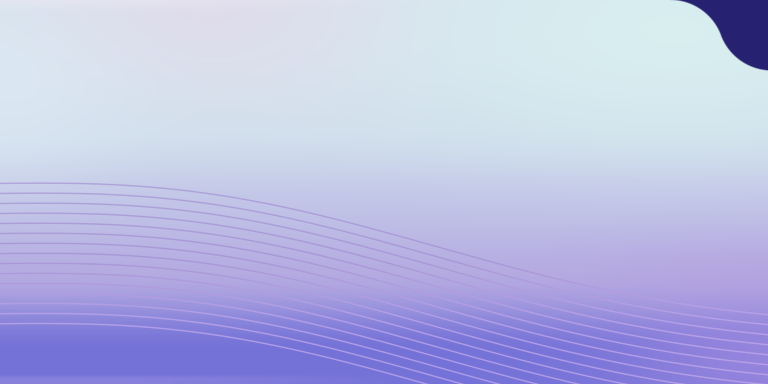
Give the GLSL for this background, as a WebGL 1 fragment shader.

```glsl
precision highp float;

uniform vec2 u_resolution;

const vec3 MIST = vec3(0.835, 0.900, 0.935);
const vec3 ICE = vec3(0.815, 0.875, 0.925);
const vec3 LAVENDER = vec3(0.755, 0.765, 0.905);
const vec3 LILAC = vec3(0.700, 0.660, 0.880);
const vec3 BLUE = vec3(0.455, 0.445, 0.845);
const vec3 VIOLET = vec3(0.620, 0.540, 0.870);
const vec3 BLUSH = vec3(0.880, 0.855, 0.920);
const vec3 MINT = vec3(0.850, 0.940, 0.940);
const vec3 NAVY = vec3(0.150, 0.130, 0.440);
const vec3 LINE_HIGH = vec3(0.620, 0.530, 0.810);
const vec3 LINE_LOW = vec3(0.760, 0.660, 0.920);

const float LINE_GAP = 0.0261;
const float LAST_LINE = 14.0;

// Soft elliptical falloff: 1 at the centre, 0 far away
float glow(vec2 p, vec2 center, vec2 size) {
  vec2 d = (p - center) / size;
  return exp(-dot(d, d));
}

// Vertical blend from violet-blue at the bottom to pale mist at the top
vec3 skyGradient(float y) {
  vec3 color = mix(BLUE, LILAC, smoothstep(0.08, 0.29, y));
  color = mix(color, LAVENDER, smoothstep(0.24, 0.50, y));
  color = mix(color, ICE, smoothstep(0.44, 0.67, y));
  return mix(color, MIST, smoothstep(0.62, 0.90, y));
}

vec3 background(vec2 p) {
  vec3 color = skyGradient(p.y);
  color = mix(color, BLUSH, 0.85 * glow(p, vec2(0.55, 0.98), vec2(0.50, 0.24)));
  color = mix(color, MINT, 0.80 * glow(p, vec2(1.75, 0.92), vec2(0.60, 0.28)));
  color = mix(color, vec3(0.870, 0.915, 0.960), 0.6 * glow(p, vec2(0.0, 0.75), vec2(0.30, 0.22)));
  color = mix(color, LILAC + vec3(0.02, -0.01, 0.0), 0.6 * glow(p, vec2(2.0, 0.27), vec2(0.50, 0.11)));
  color = mix(color, VIOLET, 0.75 * glow(p, vec2(2.0, 0.06), vec2(0.38, 0.16)));
  // Pale bands along the top and the bottom left
  color = mix(color, vec3(0.920, 0.910, 0.950), 0.5 * smoothstep(0.965, 1.0, p.y) * smoothstep(1.3, 0.2, p.x));
  float bottomBand = smoothstep(0.028, 0.012, p.y) * smoothstep(1.2, 0.3, p.x);
  return mix(color, vec3(0.560, 0.530, 0.870), 0.7 * bottomBand);
}

// Height of the topmost wave line
float waveHeight(float x) {
  return 0.15 + 0.373 * exp(-pow(abs(x - 0.1) / 1.297, 2.4));
}

// Coverage of the stack of parallel wave lines
float waveLines(vec2 p, float halfWidth, float blur) {
  float depth = (waveHeight(p.x) - p.y) / LINE_GAP;
  float index = clamp(floor(depth + 0.5), 0.0, LAST_LINE);
  float dist = abs(depth - index) * LINE_GAP;
  return 1.0 - smoothstep(halfWidth - blur, halfWidth + blur, dist);
}

// Signed distance to the corner shape, an S-curve of two tangent arcs
float cornerShape(vec2 p, vec2 hollow, vec2 bulge, float radius) {
  vec2 axis = bulge - hollow;
  vec2 q = p - hollow;
  bool aboveAxis = axis.x * q.y - axis.y * q.x > 0.0;
  if (aboveAxis && q.x > 0.0) return radius - length(q);
  return length(p - bulge) - radius;
}

void main() {
  // Height spans 0 to 1, width spans 0 to 2
  vec2 p = gl_FragCoord.xy / u_resolution * vec2(2.0, 1.0);
  float pixel = 1.0 / u_resolution.y;

  vec3 color = background(p);

  // Lines turn from purple to pale pink as they descend
  vec3 lineColor = mix(LINE_LOW, LINE_HIGH, smoothstep(0.14, 0.36, p.y));
  float strength = mix(0.75, 0.6, smoothstep(0.1, 0.4, p.y));
  color = mix(color, lineColor, strength * waveLines(p, 0.0019, 0.7 * pixel));

  float corner = cornerShape(p, vec2(1.745, 0.859), vec2(2.010, 0.958), 0.1415);
  color = mix(color, NAVY, 1.0 - smoothstep(-pixel, pixel, corner));

  gl_FragColor = vec4(color, 1.0);
}
```
